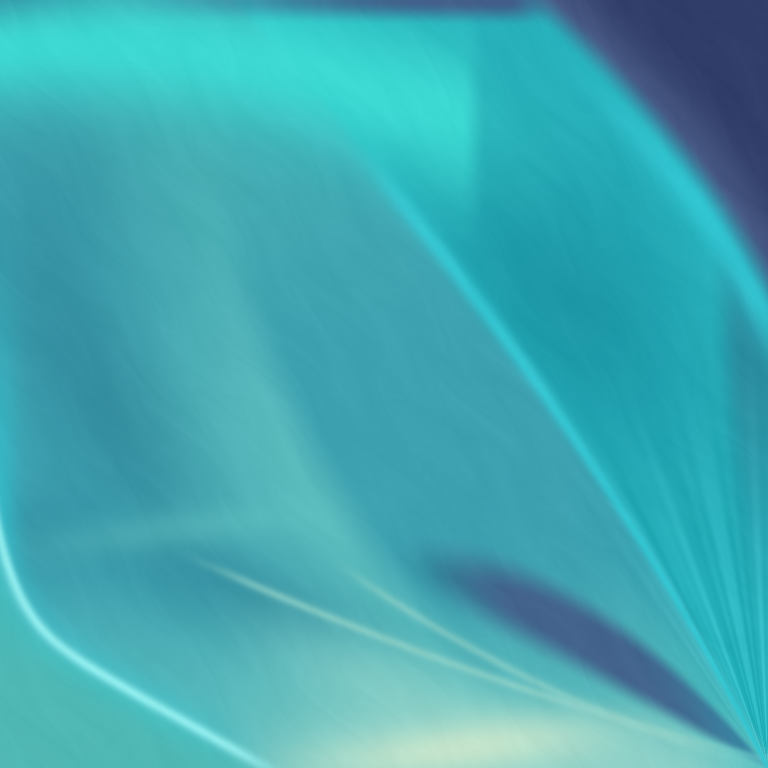
Reproduce this background procedurally as a Shadertoy shader.

```glsl
// Abstract silky petals in turquoise that fan out from the lower right corner.
// Each fold is a polynomial curve with a soft side mask or a glowing ridge;
// blurred ellipses tint the areas between, and layered sines add brushed grain.

const vec3 BODY      = vec3(0.24, 0.63, 0.69);
const vec3 SHADE     = vec3(0.17, 0.51, 0.59);
const vec3 DEEP_TEAL = vec3(0.11, 0.59, 0.65);
const vec3 LOBE_TEAL = vec3(0.16, 0.71, 0.75);
const vec3 TURQUOISE = vec3(0.24, 0.86, 0.83);
const vec3 RIM_CYAN  = vec3(0.20, 0.79, 0.84);
const vec3 MIST      = vec3(0.40, 0.78, 0.76);
const vec3 SEA_GREEN = vec3(0.31, 0.72, 0.70);
const vec3 PALE      = vec3(0.58, 0.83, 0.79);
const vec3 CREAM     = vec3(0.81, 0.91, 0.80);
const vec3 ICE       = vec3(0.60, 0.95, 0.95);
const vec3 PURPLE    = vec3(0.26, 0.37, 0.54);
const vec3 NAVY      = vec3(0.19, 0.24, 0.41);
const vec3 PLUM      = vec3(0.29, 0.36, 0.53);
const float GRAIN = 0.012;
const float RAY_STRENGTH = 0.035;

float bell(float d, float width) {
    d /= width;
    return exp(-d * d);
}

// Soft tilted ellipse
float blob(vec2 p, vec2 center, vec2 radii, float angle) {
    float c = cos(angle), s = sin(angle);
    p -= center;
    vec2 q = vec2(c * p.x + s * p.y, c * p.y - s * p.x) / radii;
    return exp(-dot(q, q));
}

// Signed distance from the graph v = k.x + k.y*u + k.z*u*u
float curveDist(float u, float v, vec3 k) {
    float slope = k.y + 2.0 * k.z * u;
    return (v - k.x - u * (k.y + k.z * u)) / sqrt(1.0 + slope * slope);
}

float brushGrain(vec2 p) {
    float sum = 0.0, amp = 0.5;
    vec2 q = vec2(0.80 * p.x + 0.60 * p.y, 0.80 * p.y - 0.60 * p.x);
    q *= vec2(75.0, 22.0);
    for (int i = 0; i < 5; i++) {
        q += 0.9 * sin(q.yx * 1.3 + float(i) * 2.1);
        sum += amp * sin(q.x) * cos(q.y);
        q = mat2(1.55, 0.35, -0.35, 1.55) * q;
        amp *= 0.72;
    }
    return sum;
}

void mainImage(out vec4 fragColor, in vec2 fragCoord) {
    vec2 p = fragCoord / iResolution.xy;
    float t = 1.0 - p.x;

    // Left body, its shadows and the misty fold
    vec3 col = mix(BODY, SEA_GREEN, 0.35 * blob(p, vec2(0.25, 0.8), vec2(0.3, 0.15), -0.4));
    col = mix(col, SHADE, 0.75 * blob(p, vec2(0.15, 0.47), vec2(0.20, 0.08), -1.0));
    col = mix(col, SHADE, 0.38 * blob(p, vec2(0.08, 0.72), vec2(0.10, 0.17), 0.0));
    col = mix(col, SHADE, 0.35 * blob(p, vec2(0.05, 0.31), vec2(0.10, 0.06), 0.4));
    float fold = curveDist(0.753 - p.y, p.x, vec3(0.30, 0.10, 0.64));
    float foldMask = smoothstep(0.03, -0.035, fold) * bell(min(fold, 0.0), 0.15);
    col = mix(col, MIST, 0.75 * foldMask * bell(p.y - 0.36, 0.32));
    col = mix(col, RIM_CYAN, 0.45 * bell(p.x, 0.025) * bell(p.y - 0.40, 0.18));

    // Lower lobe and pale floor
    float lineA = curveDist(t, p.y, vec3(0.01, 0.25, 0.135));
    float lineB = curveDist(t, p.y, vec3(0.0, 0.25, 0.40));
    col = mix(col, MIST, 0.6 * smoothstep(0.30, 0.06, p.y));
    col = mix(col, MIST, 0.45 * blob(p, vec2(0.23, 0.31), vec2(0.17, 0.025), 0.12));
    col = mix(col, SHADE, 0.50 * blob(p, vec2(0.31, 0.23), vec2(0.17, 0.05), -0.30));
    col = mix(col, PALE, 0.75 * smoothstep(0.03, -0.07, lineA) * smoothstep(0.25, 0.55, p.x));
    col = mix(col, PALE, 0.6 * smoothstep(0.10, 0.0, p.y) * smoothstep(0.22, 0.5, p.x));
    col = mix(col, CREAM, 0.85 * blob(p, vec2(0.60, 0.025), vec2(0.18, 0.035), 0.12));

    // Purple leaf, tapering into the corner
    float leafTop = t * (1.2 - 1.25 * t);
    float leafSoft = 0.006 + 0.065 * t;
    float leaf = smoothstep(leafSoft, -leafSoft, p.y - leafTop + 0.02 * t)
               * smoothstep(-leafSoft, leafSoft, p.y - 0.55 * t)
               * smoothstep(0.49, 0.58, p.x);
    col = mix(col, mix(SHADE, PURPLE, smoothstep(0.52, 0.68, p.x)), 0.95 * leaf);

    // Fine pale veins
    col = mix(col, PALE, 0.65 * bell(lineA, 0.006) * smoothstep(0.22, 0.36, p.x));
    col = mix(col, PALE, 0.55 * bell(lineB, 0.006) * smoothstep(0.42, 0.52, p.x));

    // Right lobe beyond the long ridge
    float ridge = curveDist(p.y, p.x, vec3(1.0, -0.5, -0.2));
    vec3 lobe = mix(LOBE_TEAL, DEEP_TEAL, blob(p, vec2(0.72, 0.65), vec2(0.33, 0.15), -1.0));
    float crease = curveDist(p.y, p.x, vec3(1.0, -0.2, 0.125));
    lobe = mix(lobe, SHADE, 0.75 * smoothstep(-0.005, 0.04, crease) * bell(p.y - 0.54, 0.22));
    float lobeMask = smoothstep(-0.004, 0.012, ridge);
    col = mix(col, lobe, lobeMask);
    col = mix(col, LOBE_TEAL, 0.45 * bell(min(ridge, 0.0), 0.055) * (1.0 - lobeMask) * smoothstep(0.45, 0.0, p.y));

    // Rays converging on the corner
    float angle = atan(p.y, t + 1e-4);
    float rays = sin(angle * 38.0) + 0.6 * sin(angle * 83.0 + 1.0) + 0.4 * sin(angle * 141.0);
    col += RAY_STRENGTH * rays * smoothstep(0.65, 0.05, length(vec2(t, p.y))) * smoothstep(0.8, 1.2, angle);
    float ridgeFade = smoothstep(0.86, 0.70, p.y);
    col = mix(col, RIM_CYAN, 0.85 * ridgeFade * bell(ridge, 0.003 + 0.013 * p.y));

    // Turquoise band across the top
    float band = curveDist(p.x, p.y, vec3(0.94, 0.06, -0.36));
    float bandGlow = bell(band, 0.075 + 0.045 * p.x);
    float bandEnd = smoothstep(0.635, 0.60, p.x);
    col = mix(col, TURQUOISE, 0.95 * bandGlow * mix(0.35 * smoothstep(0.85, 0.6, p.x), 1.0, bandEnd));
    col = mix(col, SHADE, 0.65 * blob(p, vec2(0.0, 1.02), vec2(0.14, 0.04), 0.1));
    float topEdge = smoothstep(0.08, 0.6, p.x) * smoothstep(0.74, 0.66, p.x);
    col = mix(col, PURPLE, topEdge * smoothstep(0.967, 1.0, p.y + 0.012 * (p.x - 0.4)));

    // Bright edge and dark corner at upper right
    float rim = curveDist(p.y - 0.622, p.x, vec3(1.0, -0.529, -0.769));
    col = mix(col, RIM_CYAN, 0.85 * bell(rim + 0.018, 0.022) * smoothstep(0.98, 0.72, p.y) * smoothstep(0.45, 0.62, p.y));
    vec3 corner = mix(PLUM, NAVY, smoothstep(0.0, 0.09, rim));
    col = mix(col, corner, smoothstep(-0.014, 0.026, rim));

    // Icy curve at lower left
    float decay = 0.105 * exp(-p.x / 0.03);
    float iceSlope = -0.56 - decay / 0.03;
    float ice = (p.y - 0.195 + 0.56 * p.x - decay) / sqrt(1.0 + iceSlope * iceSlope);
    col = mix(col, SEA_GREEN, 0.85 * smoothstep(0.008, -0.02, ice) * smoothstep(0.42, 0.28, p.x));
    col = mix(col, RIM_CYAN, 0.35 * bell(ice, 0.03) * smoothstep(0.40, 0.2, p.x));
    col = mix(col, ICE, 0.85 * bell(ice, 0.0075) * smoothstep(0.40, 0.30, p.x));

    col += GRAIN * brushGrain(p);
    fragColor = vec4(clamp(col, 0.0, 1.0), 1.0);
}
```
